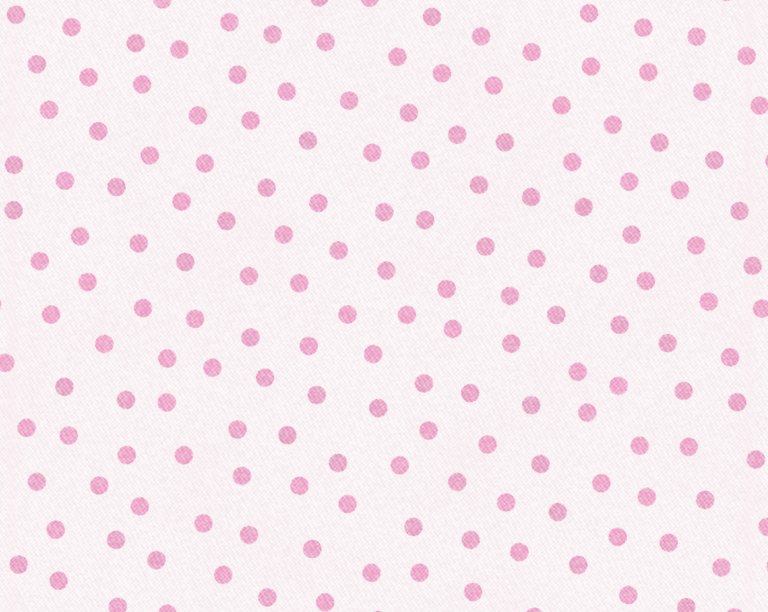
Write a Shadertoy shader that draws this pattern.

```glsl
// Pink polka dots scattered over a fine off-white cotton weave.
// Dots sit on a jittered, turned triangular lattice; threads are crossed
// sines with soft grain, which also break up the printed ink.

const float TAU = 6.2831853;
const float DOT_SPACING = 0.093;   // all lengths in canvas heights
const float DOT_RADIUS = 0.0149;
const float ROW_HEIGHT = 0.866;    // row distance of a triangular lattice
const float THREADS = 148.0;       // thread pairs per canvas height

const vec3 THREAD_WHITE = vec3(0.988, 0.972, 0.980);
const vec3 GAP_SHADE = vec3(0.945, 0.893, 0.908);
const vec3 PINK_INK = vec3(0.930, 0.615, 0.765);
const vec3 MAUVE_INK = vec3(0.882, 0.605, 0.735);
const vec3 PALE_INK = vec3(0.955, 0.835, 0.895);
const vec3 BLUSH = vec3(0.985, 0.925, 0.935);

float hash(vec2 p) {
    vec3 q = fract(p.xyx * vec3(0.1031, 0.1030, 0.0973));
    q += dot(q, q.yzx + 33.33);
    return fract((q.x + q.y) * q.z);
}

mat2 rotation(float angle) {
    float c = cos(angle), s = sin(angle);
    return mat2(c, s, -s, c);
}

// Smoothly interpolated lattice noise, 0 to 1
float grain(vec2 p) {
    vec2 cell = floor(p), f = fract(p);
    f = f * f * (3.0 - 2.0 * f);
    float low = mix(hash(cell), hash(cell + vec2(1, 0)), f.x);
    float high = mix(hash(cell + vec2(0, 1)), hash(cell + vec2(1, 1)), f.x);
    return mix(low, high, f.y);
}

// Broad uneven patches, about -1 to 1
float clouds(vec2 p) {
    float sum = 0.0, weight = 0.5;
    for (int i = 0; i < 4; i++) {
        sum += weight * sin(p.x + 1.7 * sin(p.y)) * cos(p.y - 1.3 * sin(p.x));
        p = rotation(0.9) * p * 1.9 + 2.3;
        weight *= 0.6;
    }
    return sum;
}

// Thread height: 0 in the gaps, 1 on top of a thread
float weave(vec2 p, float threads) {
    vec2 t = p * threads + 0.3 * sin(p.yx * vec2(31.0, 23.0));
    float checker = sin(TAU * t.x) * sin(TAU * t.y);
    float twill = sin(TAU * (0.8 * t.x + 0.4 * t.y));
    float fuzz = grain(t * vec2(1.6, 2.1)) - 0.5;
    return clamp(0.70 + 0.20 * checker + 0.13 * twill + 0.5 * fuzz, 0.0, 1.0);
}

// Distance to the nearest dot centre (x) and the random tone of that dot (y)
vec2 nearestDot(vec2 p, float spacing, float jitter) {
    vec2 q = rotation(0.27) * p / spacing + 20.0;
    float row = q.y / ROW_HEIGHT;
    vec2 base = floor(vec2(q.x - 0.5 * row, row) + 0.5);
    vec2 nearest = vec2(9.0, 0.0);
    for (int j = -1; j <= 1; j++)
    for (int i = -1; i <= 1; i++) {
        vec2 id = base + vec2(i, j);
        float angle = TAU * hash(id + 71.0);
        float reach = jitter * sqrt(hash(id + 137.0));
        vec2 centre = vec2(id.x + 0.5 * id.y, ROW_HEIGHT * id.y);
        centre += reach * vec2(cos(angle), sin(angle));
        float d = length(q - centre);
        if (d < nearest.x) nearest = vec2(d, hash(id + 211.0));
    }
    return vec2(nearest.x * spacing, nearest.y);
}

// Soft vertical fold at a given place
float crease(float x, float place, float width) {
    float d = (x - place) / width;
    return exp(-d * d);
}

void mainImage(out vec4 fragColor, in vec2 fragCoord) {
    vec2 p = fragCoord / iResolution.y;
    float across = fragCoord.x / iResolution.x;
    float pixel = 1.0 / iResolution.y;

    // Cloth with faint blush patches and folds near both sides
    float thread = weave(p, THREADS);
    float patches = clouds(p * 7.0);
    float folds = crease(across, 0.015, 0.007) + crease(across, 0.975, 0.006);
    vec3 cloth = mix(GAP_SHADE, THREAD_WHITE, clamp(thread + 0.08 * patches, 0.0, 1.0));
    cloth = mix(cloth, BLUSH, 0.35 * folds + 0.12 * max(-patches, 0.0));

    // Printed ink, paler where it misses the threads
    vec2 spot = nearestDot(p, DOT_SPACING, 0.18);
    vec3 fullInk = mix(PINK_INK, MAUVE_INK, 0.75 * spot.y * spot.y);
    vec3 ink = mix(PALE_INK, fullInk, thread);

    // Slightly ragged dot edge
    float edge = spot.x - DOT_RADIUS + 0.0016 * (0.7 - thread);
    float blur = max(pixel, 0.0018);
    float cover = 1.0 - smoothstep(-blur, blur, edge);

    fragColor = vec4(mix(cloth, ink, cover), 1.0);
}
```
